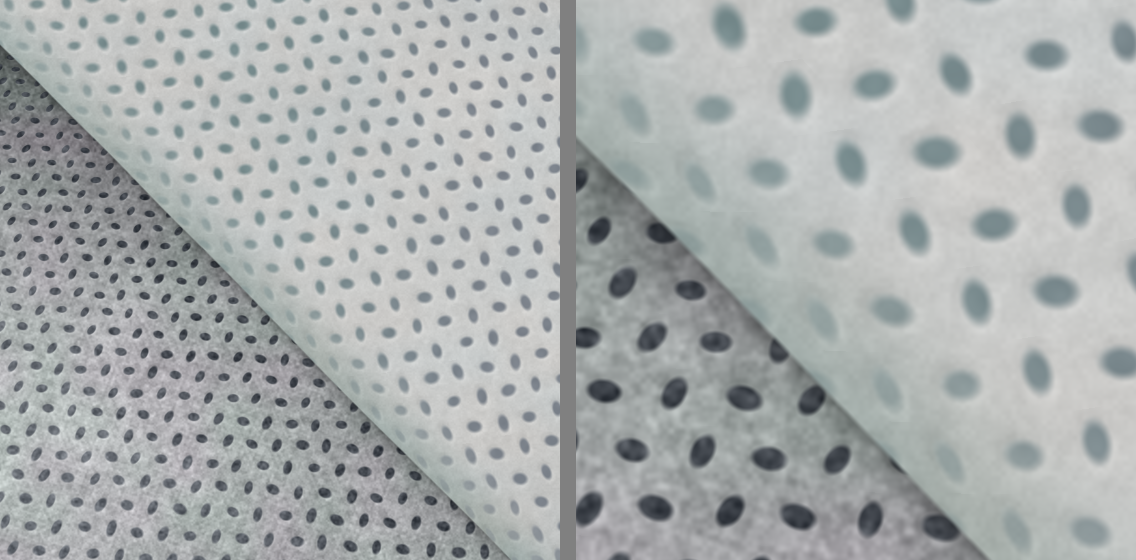
Left: the whole. Right: its middle third, enlarged.
Reproduce this texture procedurally as a three.js fragment shader.

```glsl
varying vec2 vUv;

const vec2 FOLD_NORMAL = vec2(0.7106, 0.7036);
const float FOLD_OFFSET = 0.648;
const vec3 TOP_CLOTH = vec3(0.785, 0.79, 0.785);
const vec3 TOP_FOLD = vec3(0.63, 0.675, 0.66);
const vec3 TOP_DOT_TEAL = vec3(0.42, 0.51, 0.52);
const vec3 TOP_DOT_GREY = vec3(0.44, 0.47, 0.51);
const vec3 UNDER_CLOTH = vec3(0.665, 0.675, 0.68);
const vec3 UNDER_DOT_DARK = vec3(0.22, 0.24, 0.27);
const vec3 UNDER_DOT_PALE = vec3(0.37, 0.39, 0.42);

float hash(vec2 p) {
  vec3 q = fract(p.xyx * 0.1031);
  q += dot(q, q.yzx + 33.33);
  return fract((q.x + q.y) * q.z);
}

float noise(vec2 p) {
  vec2 i = floor(p), f = fract(p);
  f = f * f * (3.0 - 2.0 * f);
  float low = mix(hash(i), hash(i + vec2(1.0, 0.0)), f.x);
  float high = mix(hash(i + vec2(0.0, 1.0)), hash(i + 1.0), f.x);
  return mix(low, high, f.y);
}

vec2 rotate(vec2 p, float angle) {
  float c = cos(angle), s = sin(angle);
  return vec2(c * p.x - s * p.y, s * p.x + c * p.y);
}

// Stretched noise in several directions, centred on zero
float fibres(vec2 p, float scale) {
  float sum = 0.0;
  for (int i = 0; i < 4; i++) {
    float k = float(i);
    vec2 q = rotate(p + 3.0 + k, 0.35 + k * 0.8);
    sum += noise(q * vec2(0.2, 1.0) * scale) - 0.5;
  }
  return sum * 0.5;
}

// Coordinates relative to an anchor, with cells scaling along tilt
vec2 perspective(vec2 p, vec2 anchor, vec2 tilt) {
  vec2 o = p - anchor;
  return o / (1.0 + dot(o, tilt));
}

// Oval dots on a skewed lattice, columns alternating in tilt: x = dot, y = lit rim
vec2 ovalDots(vec2 p, vec2 a, vec2 b, vec2 radii, vec2 tilts, float jitter, float soft) {
  vec2 q = vec2(p.x * b.y - p.y * b.x, a.x * p.y - a.y * p.x) / (a.x * b.y - a.y * b.x);
  vec2 id = floor(q + 0.5);
  vec2 cell = q - id;
  vec2 local = cell.x * a + cell.y * b;
  local -= jitter * (vec2(hash(id + 71.0), hash(id + 157.0)) - 0.5);
  float tilt = mix(tilts.x, tilts.y, mod(id.x, 2.0)) + 0.45 * (hash(id + 213.0) - 0.5);
  float size = 0.92 + 0.16 * hash(id + 309.0);
  float dist = (length(rotate(local, -tilt) / (radii * size)) - 1.0) * radii.y;
  float dotMask = 1.0 - smoothstep(-soft, soft, dist);
  float band = (dist - soft) / (radii.y * 0.4);
  float side = dot(local, vec2(0.6, -0.8)) / (length(local) + 0.001);
  return vec2(dotMask, exp(-band * band) * side * (1.0 - dotMask));
}

vec3 topCloth(vec2 p, float d) {
  float depth = max(d, 0.0);

  // Cells crowd together where the cloth rolls away
  vec2 rolled = p - FOLD_NORMAL * 0.05 * exp(-depth / 0.05);
  vec2 cell = perspective(rolled, vec2(0.457, 0.604), vec2(-0.1, -0.2));
  vec2 dots = ovalDots(cell, vec2(0.0525, 0.0095), vec2(0.0358, -0.0408),
    vec2(0.0128, 0.0088), vec2(1.8, 0.12), 0.006, mix(0.0052, 0.0030, p.x));

  // Cloth shading
  vec3 color = mix(TOP_FOLD, TOP_CLOTH, smoothstep(-0.02, 0.10, d));
  color += 0.035 * (noise(p * 5.0 + 4.0) - 0.5) - 0.025 * smoothstep(0.45, 0.0, p.y);
  color += vec3(0.02, 0.0, -0.01) * (noise(p * 14.0) - 0.5);
  color += 0.035 * fibres(p, 160.0) + 0.025 * (noise(p * 330.0) - 0.5);

  // Pressed dots
  vec3 ink = mix(TOP_DOT_TEAL, TOP_DOT_GREY, smoothstep(0.45, 0.9, p.x));
  ink += 0.05 * (noise(p * 90.0) - 0.5);
  float strength = mix(0.35, 0.88, smoothstep(0.0, 0.12, d));
  color += 0.035 * dots.y;
  return mix(color, ink, dots.x * strength);
}

vec3 underCloth(vec2 p, float d) {
  float depth = max(-d, 0.0);
  vec2 cell = perspective(p, vec2(0.3767, 0.4644), vec2(0.0, -0.45));
  vec2 dots = ovalDots(cell, vec2(0.0399, -0.0021), vec2(0.0152, -0.0330),
    vec2(0.0098, 0.0064), vec2(1.0, -0.2), 0.004, 0.0016);

  // Shade under the fold and a pale patch in the open
  float shade = 0.10 * exp(-depth / 0.10) + 0.17 * smoothstep(0.42, 0.95, p.y);
  vec2 patchOffset = (p - vec2(0.1, 0.26)) / 0.24;
  float pale = exp(-dot(patchOffset, patchOffset));
  vec3 color = UNDER_CLOTH - shade + 0.055 * pale;
  color += 0.05 * (noise(p * 9.0) - 0.5);
  color += vec3(0.035, -0.015, 0.02) * (noise(p * 12.0 + 8.0) - 0.5);

  // Coarse fibres
  float fibre = fibres(p, 210.0);
  color += 0.15 * fibre + 0.07 * (noise(p * 300.0) - 0.5);

  // Printed dots with worn glints
  vec3 ink = mix(UNDER_DOT_DARK, UNDER_DOT_PALE, smoothstep(0.05, 0.42, depth));
  ink += 0.18 * fibre + 0.10 * (noise(p * 240.0 + 5.0) - 0.5);
  color += 0.05 * dots.y;
  return mix(color, ink, dots.x * 0.92);
}

void main() {
  float d = dot(vUv, FOLD_NORMAL) - FOLD_OFFSET;
  d += 0.005 * (noise(vUv * 6.0) - 0.5);

  // Contact shadow, then the fold over it
  vec3 under = underCloth(vUv, d) * (1.0 - 0.28 * exp(min(d, 0.0) / 0.009));
  vec3 color = mix(under, topCloth(vUv, d), smoothstep(-0.002, 0.002, d));
  gl_FragColor = vec4(clamp(color, 0.0, 1.0), 1.0);
}
```
